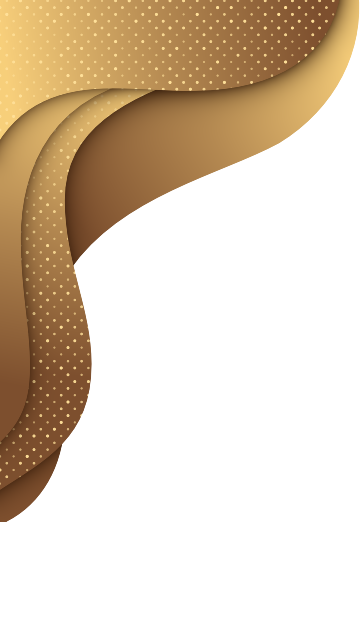
This background is drawn by a WebGL 1 fragment shader. Its source:

```glsl
precision highp float;
// Overlapping gold and bronze ribbons sweep from the upper left over white.
// Each ribbon is bounded by cubic curves traced as a signed distance, which
// gives the smooth edge and the soft shadow; two ribbons carry a dot lattice.

uniform vec2 u_resolution;

const vec2 CANVAS = vec2(9.0, 16.0);
const int STEPS = 16;
const vec3 BRONZE = vec3(0.49, 0.31, 0.18);
const vec3 TAN = vec3(0.71, 0.54, 0.32);
const vec3 GOLD = vec3(0.97, 0.81, 0.48);
const vec3 GLINT = vec3(1.0, 0.88, 0.60);
const vec3 SHADE = vec3(0.20, 0.10, 0.03);

float hash(vec2 cell) {
  return fract(sin(dot(cell, vec2(127.1, 311.7))) * 43758.5453);
}

vec2 cubic(vec2 a, vec2 b, vec2 c, vec2 d, float t) {
  float s = 1.0 - t;
  return s * s * s * a + 3.0 * s * t * (s * b + t * c) + t * t * t * d;
}

// Keeps the nearest distance in x and flips the side in y at each crossing
// of the ray that runs right from p.
vec2 trace(vec2 state, vec2 p, vec2 a, vec2 b, vec2 c, vec2 d) {
  vec2 from = a;
  for (int i = 1; i <= STEPS; i++) {
    vec2 to = cubic(a, b, c, d, float(i) / float(STEPS));
    vec2 edge = to - from;
    vec2 offset = p - from;
    float along = clamp(dot(offset, edge) / dot(edge, edge), 0.0, 1.0);
    state.x = min(state.x, length(offset - edge * along));
    if ((from.y > p.y) != (to.y > p.y)) {
      if (offset.x < edge.x * offset.y / edge.y) state.y = -state.y;
    }
    from = to;
  }
  return state;
}

// Signed distance of a ribbon edge made of one, two or three joined curves.
float topRibbon(vec2 p) {
  vec2 j = vec2(2.81, 13.79), k = vec2(4.90, 13.73);
  vec2 s = trace(vec2(99.0, 1.0), p, vec2(-0.21, 12.15), vec2(0.46, 13.46), vec2(1.56, 13.79), j);
  s = trace(s, p, j, vec2(3.65, 13.79), vec2(4.27, 13.71), k);
  s = trace(s, p, k, vec2(6.88, 13.75), vec2(8.29, 14.58), vec2(8.52, 16.21));
  return s.x * s.y;
}

float leftRibbon(vec2 p) {
  vec2 j = vec2(0.52, 10.06), k = vec2(0.75, 6.83);
  vec2 s = trace(vec2(99.0, 1.0), p, vec2(4.17, 14.12), vec2(1.25, 13.81), vec2(0.52, 11.73), j);
  s = trace(s, p, j, vec2(0.52, 8.71), vec2(0.75, 7.87), k);
  s = trace(s, p, k, vec2(0.75, 5.79), vec2(0.42, 5.33), vec2(-0.10, 4.85));
  return s.x * s.y;
}

float middleRibbon(vec2 p) {
  vec2 j = vec2(1.62, 11.0), k = vec2(2.29, 6.90);
  vec2 s = trace(vec2(99.0, 1.0), p, vec2(5.0, 14.17), vec2(3.12, 13.54), vec2(1.62, 12.77), j);
  s = trace(s, p, j, vec2(1.62, 9.44), vec2(2.29, 8.29), k);
  s = trace(s, p, k, vec2(2.29, 5.06), vec2(1.15, 4.50), vec2(-0.10, 3.69));
  return s.x * s.y;
}

float rightRibbon(vec2 p) {
  vec2 j = vec2(6.98, 12.42);
  vec2 s = trace(vec2(99.0, 1.0), p, vec2(8.96, 16.21), vec2(9.12, 14.75), vec2(8.40, 13.29), j);
  s = trace(s, p, j, vec2(5.52, 11.63), vec2(3.02, 11.10), vec2(1.75, 9.25));
  return s.x * s.y;
}

float bottomRibbon(vec2 p) {
  vec2 s = trace(vec2(99.0, 1.0), p, vec2(1.62, 5.48), vec2(1.58, 4.33), vec2(1.04, 3.40), vec2(0.17, 2.96));
  return s.x * s.y;
}

// Metal gradient from bronze at one point to gold at another.
vec3 metal(vec2 p, vec2 dark, vec2 light) {
  vec2 axis = light - dark;
  float t = clamp(dot(p - dark, axis) / dot(axis, axis), 0.0, 1.0);
  return t < 0.5 ? mix(BRONZE, TAN, t * 2.0) : mix(TAN, GOLD, t * 2.0 - 1.0);
}

// Staggered dots whose size and brightness vary.
vec3 dotted(vec3 base, vec2 p, float pixel) {
  vec2 grid = vec2(p.x + p.y, p.x - p.y) / 0.34;
  vec2 cell = floor(grid);
  float chance = hash(cell);
  float radius = mix(0.026, 0.040, chance);
  float d = length(fract(grid) - 0.5) * 0.34 * 0.7071 - radius;
  float cover = 1.0 - smoothstep(-0.5 * pixel, 0.5 * pixel, d);
  return mix(base, GLINT, cover * mix(0.55, 1.0, chance));
}

vec3 shadowed(vec3 base, float d, float reach, float strength) {
  return mix(base, SHADE, strength * exp(-max(d, 0.0) / reach));
}

vec3 layer(vec3 under, vec3 over, float d, float pixel) {
  return mix(over, under, smoothstep(-0.5 * pixel, 0.5 * pixel, d));
}

void main() {
  vec2 p = gl_FragCoord.xy / u_resolution * CANVAS;
  float pixel = CANVAS.y / u_resolution.y;
  float top = topRibbon(p), left = leftRibbon(p), middle = middleRibbon(p);

  // Ribbon surfaces, each darkened by the ribbons lying above it.
  vec3 bottomTone = shadowed(BRONZE * 1.04, middle, 0.30, 0.65);
  vec3 rightTone = metal(p, vec2(2.0, 10.4), vec2(8.6, 14.7));
  rightTone = shadowed(shadowed(rightTone, middle, 0.26, 0.65), top, 0.26, 0.7);
  vec3 middleTone = dotted(metal(p, vec2(1.8, 6.6), vec2(2.6, 14.0)), p, pixel);
  middleTone = shadowed(shadowed(middleTone, left, 0.20, 0.55), top, 0.15, 0.5);
  vec3 leftTone = shadowed(metal(p, vec2(0.2, 6.4), vec2(1.7, 14.2)), top, 0.24, 0.6);
  vec3 topTone = dotted(metal(p, vec2(8.0, 15.2), vec2(0.2, 14.0)), p, pixel);

  // Stack from back to front.
  vec3 color = layer(vec3(1.0), bottomTone, bottomRibbon(p), pixel);
  color = layer(color, rightTone, rightRibbon(p), pixel);
  color = layer(color, middleTone, middle, pixel);
  color = layer(color, leftTone, left, pixel);
  color = layer(color, topTone, top, pixel);
  gl_FragColor = vec4(color, 1.0);
}
```
